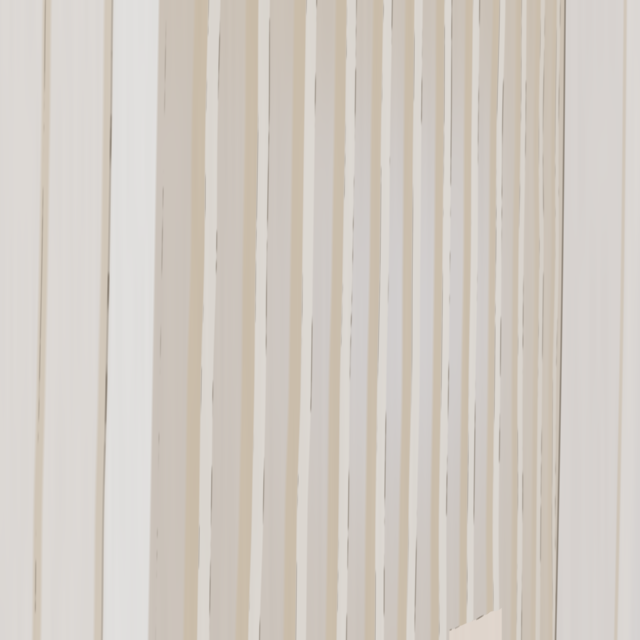
Write a Shadertoy shader that draws this texture.

```glsl
// Pale painted timber: flat boards either side of twelve upright ribs that
// crowd together to the right. Each rib is a soft tan shadow, a bright lip
// and broken worn lines; all edges lean slightly and wander with noise.

const vec3 BOARD  = vec3(0.862, 0.846, 0.832);
const vec3 BRIGHT = vec3(0.880, 0.875, 0.868);
const vec3 PANEL  = vec3(0.842, 0.824, 0.812);
const vec3 WARM   = vec3(0.795, 0.762, 0.728);
const vec3 COOL   = vec3(0.822, 0.810, 0.810);
const vec3 TAN    = vec3(0.790, 0.735, 0.655);
const vec3 LIP    = vec3(0.865, 0.848, 0.825);
const vec3 WORN   = vec3(0.500, 0.460, 0.410);
const vec3 CHIP   = vec3(0.875, 0.835, 0.800);

float hash(vec2 p) {
    p = fract(p * vec2(0.1031, 0.1030));
    p += dot(p, p.yx + 33.33);
    return fract((p.x + p.y) * p.x * 7.13);
}

float noise(vec2 p) {
    vec2 i = floor(p), f = fract(p);
    f = f * f * (3.0 - 2.0 * f);
    return mix(mix(hash(i), hash(i + vec2(1, 0)), f.x),
               mix(hash(i + vec2(0, 1)), hash(i + vec2(1, 1)), f.x), f.y);
}

// Soft-edged interval from a to b
float band(float x, float a, float b, float soft) {
    return smoothstep(a - soft, a + soft, x) * (1.0 - smoothstep(b - soft, b + soft, x));
}

// Thin upright line at c
float line(float x, float c, float halfWidth, float soft) {
    return band(x, c - halfWidth, c + halfWidth, soft);
}

// Broken stretches along y, from 0 to 1
float dashes(float y, float seed) {
    float gaps = noise(vec2(seed * 17.0 + 5.0, y * 13.0));
    float ragged = noise(vec2(seed * 29.0 + 2.0, y * 60.0));
    return smoothstep(0.48, 0.80, gaps * 0.8 + ragged * 0.3);
}

float wander(float y, float seed) {
    return 0.0035 * (noise(vec2(seed * 11.0 + 3.0, y * 5.0)) - 0.5);
}

// Rib centre at the top edge; the gaps shrink to the right
float ribPosition(float k) {
    return 0.316 + 0.0782 * k - 0.00257 * k * k + 0.010 * sin(0.628 * k) * exp(-0.15 * k);
}

vec3 paintRib(vec3 col, vec2 uv, float k, float px) {
    float gap = 0.079 - 0.0051 * k;
    float centre = ribPosition(k) - (1.0 - uv.y) * (0.017 - 0.0009 * k);
    float x = uv.x - centre - wander(uv.y, k);
    float soft = max(px, 0.0018);
    float fade = 1.0 - 0.4 * smoothstep(7.0, 11.0, k);
    float lipEnd = gap * 0.36;

    col = mix(col, TAN, 0.85 * fade * band(x, -gap * 0.15, gap * 0.13, soft * 1.6));
    col = mix(col, LIP, 0.9 * fade * band(x, gap * 0.12, lipEnd, soft));
    float edgeWear = line(x, gap * 0.13, 0.0006, px) * dashes(uv.y, k + 20.0);
    float lipWear = line(x, lipEnd, 0.0009, px) * dashes(uv.y, k + 40.0);
    return mix(col, WORN, fade * (0.45 * edgeWear + 0.6 * lipWear));
}

// Left boards with two grooves; x is measured along the lean
vec3 paintLeft(float x, float y, float px) {
    float soft = max(px, 0.0015);
    vec3 col = mix(BOARD, BRIGHT, smoothstep(0.174, 0.184, x));
    x -= wander(y, 60.0);
    col = mix(col, TAN, 0.65 * band(x, 0.067, 0.080, soft * 2.0));
    col = mix(col, WORN, 0.45 * line(x, 0.071, 0.0009, px) * dashes(y, 61.0));
    col = mix(col, TAN, 0.60 * band(x, 0.163, 0.176, soft * 2.0));
    float depth = 0.35 + 0.55 * smoothstep(0.20, 0.45, y) * dashes(y, 62.0);
    return mix(col, WORN, depth * line(x, 0.1755, 0.0015, px));
}

// Right panel with a narrow bead
vec3 paintRight(float x, float y, float px) {
    vec3 col = mix(PANEL, BOARD, smoothstep(0.975, 0.985, x));
    col = mix(col, TAN, 0.55 * line(x, 0.977, 0.0025, max(px, 0.002)));
    return mix(col, COOL, 0.7 * smoothstep(0.990, 1.01, x) * (1.0 - y));
}

void mainImage(out vec4 fragColor, in vec2 fragCoord) {
    vec2 uv = fragCoord / iResolution.xy;
    float px = 1.0 / min(iResolution.x, iResolution.y);
    float drop = 1.0 - uv.y;

    // Recess behind the ribs, cooler around its middle
    vec2 toGlow = (uv - vec2(0.64, 0.50)) / vec2(0.20, 0.38);
    vec3 col = mix(WARM, COOL, exp(-dot(toGlow, toGlow)));
    col = mix(col, TAN, 0.35 * smoothstep(0.74, 0.86, uv.x));
    col = mix(col, TAN, 0.20 * smoothstep(0.75, 1.0, uv.y));
    for (int k = 0; k < 12; k++) col = paintRib(col, uv, float(k), px);

    // Left boards and the worn line just inside the recess
    float leftX = uv.x + 0.017 * drop;
    col = mix(col, WORN, 0.40 * line(leftX, 0.260, 0.0009, px) * dashes(uv.y, 70.0));
    col = mix(paintLeft(leftX, uv.y, px), col, smoothstep(0.246, 0.251, leftX));

    // Right panel and its dark seam
    float rightX = uv.x + 0.015 * drop - 0.002 * sin(3.14 * uv.y);
    col = mix(col, paintRight(rightX, uv.y, px), smoothstep(0.883 - px, 0.883 + px, rightX));
    col = mix(col, WORN, 0.8 * line(rightX, 0.883, 0.0013, px));

    // Slanted pale chip at the lower edge, with a ragged top
    float chipTop = 0.015 + (uv.x - 0.702) * 0.43 + 0.003 * (noise(uv.xx * 90.0) - 0.5);
    float chipSpan = band(uv.x, 0.702, 0.784, px);
    col = mix(col, CHIP, chipSpan * (1.0 - smoothstep(-px, px, uv.y - chipTop)));
    col = mix(col, WORN, 0.7 * chipSpan * line(uv.y, chipTop, 0.0013, px) * dashes(uv.x * 4.0, 80.0));

    // Faint brushed streaks
    col += 0.012 * (noise(uv * vec2(170.0, 4.0)) - 0.5);
    fragColor = vec4(col, 1.0);
}
```
